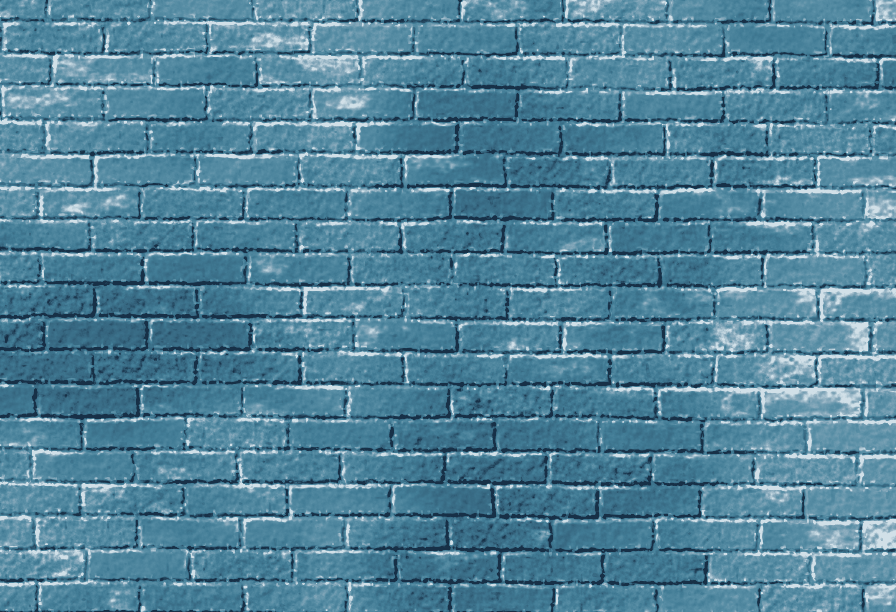
Write a Shadertoy shader that draws this texture.

```glsl
// Painted blue brick wall in running bond, with rough lit rims, shadowed joints and chalky wear.

#define ROWS 18.56         // courses over the canvas height
#define TOP_SHIFT 0.4      // part of the first course hidden above the canvas
#define BRICK_ASPECT 3.134 // brick length over course height
#define TILT 0.004         // fall of the courses toward the right
#define JOINT 0.06         // half width of a joint, in courses
#define RIM 0.12           // reach of rim light and joint shadow
#define RIM_LIGHT 2.3
#define JOINT_SHADOW 2.7
#define GRAIN 1.5
#define CLOUDS 4.6
#define WEAR 1.7

const vec2 TO_LIGHT = vec2(-0.64, -0.77); // y points down the wall

float hash(vec2 p) {
    vec3 a = fract(vec3(p.xyx) * 0.1031);
    a += dot(a, a.yzx + 33.33);
    return fract((a.x + a.y) * a.z);
}

float noise(vec2 p) {
    vec2 cell = floor(p), f = fract(p);
    f = f * f * (3.0 - 2.0 * f);
    return mix(mix(hash(cell), hash(cell + vec2(1, 0)), f.x),
               mix(hash(cell + vec2(0, 1)), hash(cell + vec2(1, 1)), f.x), f.y);
}

float fbm(vec2 p) {
    float sum = 0.0, amplitude = 0.5;
    for (int i = 0; i < 4; i++) {
        sum += amplitude * noise(p);
        p = p * 2.03 + 17.1;
        amplitude *= 0.5;
    }
    return sum / 0.9375;
}

// Distance to the nearest brick outline, negative inside; also gives the brick's cell.
float brickDistance(vec2 p, out vec2 brick) {
    p.y += 0.08 * (noise(p * vec2(0.35, 0.8)) - 0.5) - TILT * p.x;
    p += 0.05 * (vec2(noise(p * 4.0), noise(p * 4.0 + 41.0)) - 0.5);
    p += 0.07 * (vec2(noise(p * 11.0 + 7.0), noise(p * 11.0 + 73.0)) - 0.5);

    // Courses alternate by about half a brick and drift to the left on the way down
    float course = floor(p.y + TOP_SHIFT);
    float start = 0.46 - 0.0085 * course + mod(course, 2.0) * (0.53 - 0.003 * course);
    start += 0.05 * cos(0.8 * (course - 10.0)) + 0.02 * (hash(vec2(course, 9.0)) - 0.5);
    float along = p.x / BRICK_ASPECT - start;
    brick = vec2(floor(along), course) + 20.0;

    vec2 local = vec2((fract(along) - 0.5) * BRICK_ASPECT, fract(p.y + TOP_SHIFT) - 0.5);
    float corner = 0.06;
    vec2 d = abs(local) - vec2(BRICK_ASPECT, 1.0) * 0.5 + JOINT + corner;
    return length(max(d, 0.0)) + min(max(d.x, d.y), 0.0) - corner;
}

float brickHeight(vec2 p, float soft) {
    vec2 brick;
    return 1.0 - smoothstep(-soft, soft, brickDistance(p, brick));
}

// Tone 0..5 runs from joint shadow to chalk white.
vec3 paint(float tone) {
    vec3 ramp[6] = vec3[6](
        vec3(0.09, 0.19, 0.28), vec3(0.21, 0.40, 0.50), vec3(0.255, 0.485, 0.585),
        vec3(0.35, 0.56, 0.65), vec3(0.54, 0.67, 0.74), vec3(0.82, 0.88, 0.91));
    tone = clamp(tone, 0.0, 4.999);
    int level = int(tone);
    return mix(ramp[level], ramp[level + 1], fract(tone));
}

void mainImage(out vec4 fragColor, in vec2 fragCoord) {
    vec2 uv = fragCoord / iResolution.xy;
    vec2 p = vec2(fragCoord.x, iResolution.y - fragCoord.y) / iResolution.y * ROWS;
    float soft = max(0.04, 0.8 * ROWS / iResolution.y);

    vec2 brick;
    float dist = brickDistance(p, brick);
    float face = 1.0 - smoothstep(-soft, soft, dist);
    float reach = RIM * mix(0.65, 1.5, noise(p * 0.8 + 33.0));
    float relief = face - brickHeight(p + TO_LIGHT * reach, soft);

    // Broad clouds, paler toward the top and right, and a shade per brick
    float exposure = smoothstep(0.8, 1.0, uv.y) + smoothstep(0.75, 1.0, uv.x);
    float tone = 2.05 + 0.55 * exposure + 0.6 * (hash(brick) - 0.5);
    tone += CLOUDS * (noise(p * 0.2 + 3.0) * 0.5 + fbm(p * 0.3 + 50.0) * 0.5 - 0.5);
    tone += 0.9 * (fbm(p * vec2(0.7, 1.1)) - 0.5);
    tone = 2.2 + 1.15 * tanh((tone - 2.2) / 1.15);

    // Embossed grain, stronger on some bricks
    float roughness = mix(0.5, 1.4, hash(brick + 31.0));
    float bumps = fbm(p * 5.5) - fbm(p * 5.5 + TO_LIGHT * 0.55);
    tone += GRAIN * roughness * (1.5 * bumps + 0.5 * (noise(p * 12.0) - 0.5));

    // Scattered pits
    tone -= 0.8 * roughness * smoothstep(0.86, 0.96, noise(p * 5.5 + 60.0));

    // Chalky wear on a share of the bricks
    float worn = smoothstep(0.57, 0.8, fbm(p * vec2(0.8, 1.9) + brick * 3.7) + 0.1 * exposure);
    worn *= step(0.5, hash(brick + 57.0)) * (0.3 + 1.1 * noise(p * vec2(7.0, 10.0) + 20.0));
    tone += WEAR * worn * face;

    // Joints: broken white rim toward the light, shadow on the far side
    float broken = mix(0.2, 1.2, smoothstep(0.3, 0.7, fbm(p * vec2(0.9, 1.6) + 90.0)));
    broken *= 0.6 + 0.8 * noise(p * 11.0 + 210.0);
    tone += RIM_LIGHT * broken * max(relief, 0.0);
    tone -= JOINT_SHADOW * mix(0.6, 1.2, noise(p * 1.1 + 12.0)) * max(-relief, 0.0);

    // Chalk crumbs along the joints
    float nearJoint = smoothstep(-0.17, -0.02, dist);
    tone += 1.8 * nearJoint * smoothstep(0.62, 0.85, noise(p * 10.0 + 140.0));

    fragColor = vec4(paint(tone), 1.0);
}
```
